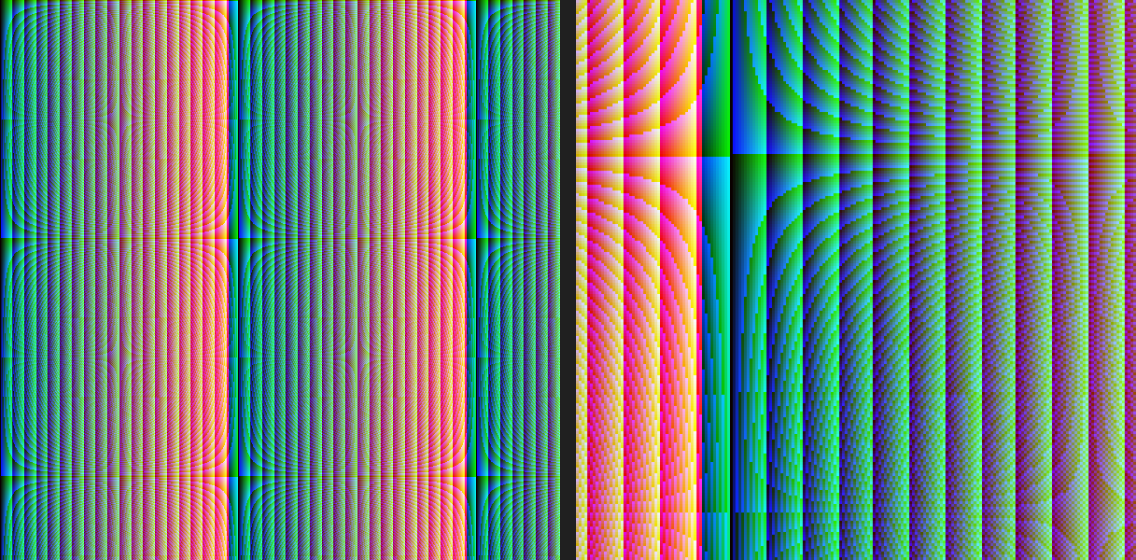
Left, the full canvas; right, a detail of the centre.
Give the GLSL for this pattern, as a WebGL 1 fragment shader.

```glsl
precision highp float;
// Modular product weave: red ramps, green stripes and blue hyperbolic fringes on a 600-cell grid.
uniform vec2 u_resolution;

// Whole-number remainder; the half step guards exact multiples against rounding.
vec3 wrapByte(vec3 value) {
  return floor(mod(value + 0.5, 255.0)) / 255.0;
}

// Colour of one grid cell, counted from the upper left corner.
vec3 cellColor(vec2 cell) {
  float ramp = cell.x + 10.0;
  float stripes = cell.x * 20.0;
  float fringes = cell.x * cell.y;
  return wrapByte(vec3(ramp, stripes, fringes));
}

void main() {
  vec3 sum = vec3(0.0);

  // Average 4 x 4 samples across the pixel to smooth cell edges.
  for (int row = 0; row < 4; row++) {
    for (int column = 0; column < 4; column++) {
      vec2 offset = (vec2(float(column), float(row)) + 0.5) / 4.0 - 0.5;
      vec2 uv = (gl_FragCoord.xy + offset) / u_resolution;
      uv.y = 1.0 - uv.y;
      sum += cellColor(floor(uv * 600.0));
    }
  }

  gl_FragColor = vec4(sum / 16.0, 1.0);
}
```
